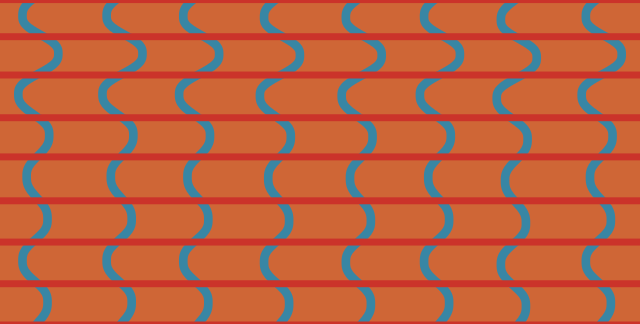
Write a Shadertoy shader that draws this pattern.

```glsl
// Terracotta field with wavy blue columns crossed by uneven red horizontal bars.

// Lengths are in column widths; y runs downward from the top edge.
const float COLUMNS = 8.0;
const int   ROWS = 8;
const float ROW_PITCH = 0.5078;
const float BAR_WIDTH = 0.087;
const float WAVE_WIDTH = 0.108;
const float BULGE_LIFT = 0.028;   // bulges sit slightly above the row centre
const int   SEGMENTS = 10;        // pieces used to measure distance to a wave

const vec3 CLAY = vec3(0.81, 0.40, 0.21);
const vec3 RED  = vec3(0.795, 0.20, 0.165);
const vec3 BLUE = vec3(0.22, 0.525, 0.645);

// Uneven bar spacing, top to bottom
const float BAR_SHIFT[9] = float[9](-0.005, -0.049, -0.078, -0.052, -0.070,
                                    -0.029, -0.021, -0.008, 0.0);
// Alternating bulge positions, including one row beyond each edge
const float BULGE_X[10] = float[10](0.625, 0.281, 0.729, 0.229, 0.615,
                                    0.333, 0.594, 0.281, 0.594, 0.354);
// Offset of each column across and down
const float COLUMN_SHIFT[8] = float[8](0.0, 0.052, 0.01, 0.02, 0.042, 0.02, -0.02, 0.042);
const float COLUMN_DROP[8]  = float[8](0.0, 0.0, 0.005, 0.02, 0.02, 0.01, 0.05, 0.01);

float barY(int i) {
    return float(i) * ROW_PITCH + BAR_SHIFT[clamp(i, 0, ROWS)];
}

float bulgeY(int row) {
    return 0.5 * (barY(row) + barY(row + 1)) - BULGE_LIFT;
}

// Quintic ease, flat at both ends
float ease(float t) {
    t = clamp(t, 0.0, 1.0);
    return t * t * t * (t * (t * 6.0 - 15.0) + 10.0);
}

// Horizontal position of the wave, eased from bulge to bulge
float waveX(float y) {
    float x = BULGE_X[0];
    float top = bulgeY(-1);
    for (int row = 0; row <= ROWS; row++) {
        float bottom = bulgeY(row);
        x = mix(x, BULGE_X[row + 1], ease((y - top) / (bottom - top)));
        top = bottom;
    }
    return x;
}

float segmentDistance(vec2 p, vec2 a, vec2 b) {
    vec2 ab = b - a;
    return length(p - a - ab * clamp(dot(p - a, ab) / dot(ab, ab), 0.0, 1.0));
}

// Distance to the nearby stretch of the wave
float waveDistance(vec2 p) {
    float reach = 0.75 * WAVE_WIDTH;
    float y = p.y - reach;
    vec2 a = vec2(waveX(y), y);
    float d = 10.0;
    for (int i = 1; i <= SEGMENTS; i++) {
        y = p.y + reach * (2.0 * float(i) / float(SEGMENTS) - 1.0);
        vec2 b = vec2(waveX(y), y);
        d = min(d, segmentDistance(p, a, b));
        a = b;
    }
    return d;
}

float barDistance(float y) {
    float d = 10.0;
    for (int i = 0; i <= ROWS; i++) d = min(d, abs(y - barY(i)));
    return d;
}

// Antialiased coverage of a stroke
float stroke(float d, float width, float pixel) {
    return clamp(0.5 + (0.5 * width - d) / pixel, 0.0, 1.0);
}

void mainImage(out vec4 fragColor, in vec2 fragCoord) {
    float pixel = COLUMNS / iResolution.x;
    vec2 p = vec2(fragCoord.x, iResolution.y - fragCoord.y) * pixel;

    // Each wave stays inside its own column
    int column = clamp(int(floor(p.x)), 0, int(COLUMNS) - 1);
    vec2 q = p - vec2(float(column) + COLUMN_SHIFT[column], COLUMN_DROP[column]);

    vec3 color = mix(CLAY, BLUE, stroke(waveDistance(q), WAVE_WIDTH, pixel));
    color = mix(color, RED, stroke(barDistance(p.y), BAR_WIDTH, pixel));
    fragColor = vec4(color, 1.0);
}
```
